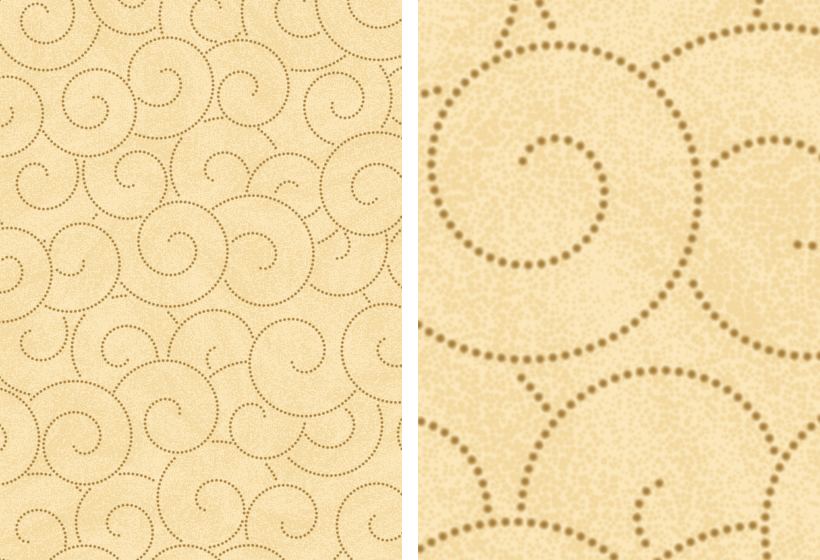
Left, the full canvas; right, a detail of the centre.
Write a WebGL 1 fragment shader that draws this pattern.

```glsl
precision highp float;
uniform vec2 u_resolution;

#define CELLS 6.6          // spirals per canvas height
#define JITTER vec2(0.24, 0.4)
#define REACH vec2(0.66, 0.88)  // range of outer radii, in cells
#define TURNS vec2(1.4, 2.0)    // range of windings
#define EYE 0.1            // radius of the inner spiral end
#define SPACING 0.0505     // distance between dots
#define DOT 0.0153         // dot radius
#define SOFT 0.0112        // softness of the dot edge
#define GRAIN 270.0        // speckles per canvas height
#define CREAM vec3(0.984, 0.906, 0.731)
#define SHADE vec3(0.954, 0.850, 0.626)
#define BROWN vec3(0.660, 0.505, 0.245)

const float TAU = 6.2831853;

struct Spiral {
  vec2 centre;
  float seam;    // direction of the outer end
  float spin;    // +1 or -1
  float sweep;   // total winding angle
  float growth;  // radius gained per radian
};

vec2 hash2(vec2 p) {
  vec2 q = vec2(dot(p, vec2(127.1, 311.7)), dot(p, vec2(269.5, 183.3)));
  return fract(sin(q) * 43758.545);
}

// Rows are staggered by half a cell
float stagger(float row) { return 0.5 * mod(row, 2.0); }

vec2 cellNear(vec2 p, vec2 offset) {
  float row = floor(p.y) + offset.y;
  return vec2(floor(p.x - stagger(row)) + offset.x, row);
}

vec2 centreOf(vec2 cell) {
  return cell + 0.5 + vec2(stagger(cell.y), 0.0) + JITTER * (hash2(cell) - 0.5);
}

// Side on which the neighbour in the same row lies on top
float coveredSide(float row) { return mod(row, 2.0) < 0.5 ? 1.0 : -1.0; }

// Stacking height: rises along each row, rows interleave at random
float stacking(vec2 cell) {
  return coveredSide(cell.y) * (cell.x - 2.4) + 3.0 * hash2(vec2(cell.y, 5.9)).x;
}

Spiral spiralOf(vec2 cell) {
  Spiral s;
  vec2 size = hash2(cell + 41.7);
  s.centre = centreOf(cell);
  vec2 toCover = centreOf(cell + vec2(coveredSide(cell.y), 0.0)) - s.centre;
  s.seam = atan(toCover.y, toCover.x);
  s.spin = hash2(cell + 17.3).x < 0.5 ? 1.0 : -1.0;
  s.sweep = TAU * mix(TURNS.x, TURNS.y, size.x);
  s.growth = (mix(REACH.x, REACH.y, size.y) - EYE) / s.sweep;
  return s;
}

// Angle wound back from the outer end, 0 to TAU
float woundBack(Spiral s, vec2 d) {
  return mod(s.spin * (s.seam - atan(d.y, d.x)), TAU);
}

bool isHidden(vec2 p, vec2 owner) {
  for (int j = -1; j <= 1; j++)
    for (int i = -1; i <= 1; i++) {
      vec2 cell = cellNear(p, vec2(i, j));
      if (cell == owner || stacking(cell) < stacking(owner)) continue;
      Spiral s = spiralOf(cell);
      vec2 d = p - s.centre;
      float rim = EYE + s.growth * (s.sweep - woundBack(s, d));
      if (length(d) < rim + 0.8 * SPACING) return true;
    }
  return false;
}

// Centre of the dot nearest to p, spaced evenly by arc length
vec2 nearestDot(Spiral s, vec2 p) {
  vec2 d = p - s.centre;
  float outer = s.sweep - woundBack(s, d);
  float turn = floor((outer - (length(d) - EYE) / s.growth) / TAU + 0.5);
  float phi = clamp(outer - TAU * max(turn, 0.0), 0.0, s.sweep);
  float arc = EYE * phi + 0.5 * s.growth * phi * phi;
  arc = SPACING * floor(arc / SPACING + 0.5);
  phi = (sqrt(EYE * EYE + 2.0 * s.growth * arc) - EYE) / s.growth;
  float angle = s.seam + s.spin * (phi - s.sweep);
  return s.centre + (EYE + s.growth * phi) * vec2(cos(angle), sin(angle));
}

float dottedSpirals(vec2 p, float soft) {
  float ink = 0.0;
  for (int j = -1; j <= 1; j++)
    for (int i = -1; i <= 1; i++) {
      vec2 cell = cellNear(p, vec2(i, j));
      vec2 dotAt = nearestDot(spiralOf(cell), p);
      float edge = distance(p, dotAt) - DOT;
      if (edge < soft && !isHidden(dotAt, cell))
        ink = max(ink, 1.0 - smoothstep(-soft, soft, edge));
    }
  return ink;
}

// Distance to the nearest scattered point
float cellular(vec2 p) {
  float nearest = 2.0;
  for (int j = -1; j <= 1; j++)
    for (int i = -1; i <= 1; i++) {
      vec2 cell = floor(p) + vec2(i, j);
      nearest = min(nearest, distance(p, cell + hash2(cell)));
    }
  return nearest;
}

// Layered sines, each bending the next
float blotches(vec2 p) {
  float sum = 0.0, weight = 0.4;
  for (int i = 0; i < 6; i++) {
    p = mat2(0.8, 0.6, -0.6, 0.8) * p * 1.8 + 1.3 * sin(p.yx + 2.1);
    sum += weight * sin(p.x) * sin(p.y);
    weight *= 0.9;
  }
  return sum;
}

void main() {
  vec2 p = gl_FragCoord.xy / u_resolution.y;
  float grain = 0.62 - cellular(p * GRAIN) - 0.4 * cellular(p * GRAIN * 0.43 + 9.0);
  float tone = smoothstep(-0.3, 0.4, grain + 0.28 * blotches(p * 11.0));
  vec3 colour = mix(CREAM, SHADE, tone);
  float soft = max(SOFT, 0.6 * CELLS / u_resolution.y);
  colour = mix(colour, BROWN, dottedSpirals(p * CELLS, soft));
  gl_FragColor = vec4(colour, 1.0);
}
```
